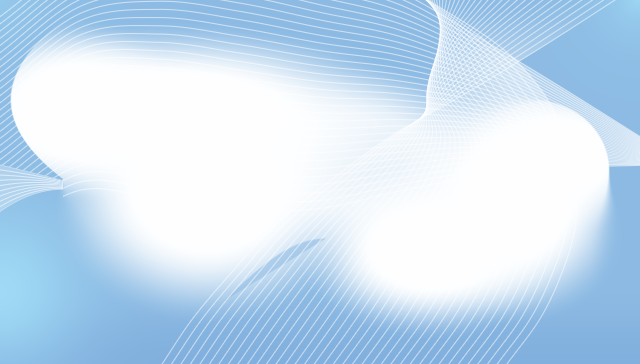
Write a Shadertoy shader that draws this background.

```glsl
// Pale blue backdrop with two soft white glows under sweeping sheets of fine lines.
// Each sheet blends three guide splines into a family of curves; the glows are
// unions of soft ellipses, each trimmed on one side by a crisp curved edge.

const float HEIGHT = 438.0;      // design units per canvas height, y runs down
const float LINE_WIDTH = 1.3;
const float LINE_ALPHA = 0.55;
const int ACROSS_COUNT = 32;
const int DOWN_COUNT = 37;
const float ACROSS_STEP = 96.0;  // knot spacing of the guides
const float DOWN_STEP = 54.75;
const float FAN_WIDTH = 76.0;
const float FAN_COUNT = 9.0;

const vec3 BLUE = vec3(0.55, 0.73, 0.89);
const vec3 DEEP_BLUE = vec3(0.51, 0.69, 0.87);
const vec3 CYAN = vec3(0.62, 0.85, 0.96);
const vec3 WHITE = vec3(0.995, 0.998, 1.0);

// Guides per knot: first, middle and last curve of the sheet
const vec3 ACROSS[9] = vec3[9](
    vec3(20, 155, 285), vec3(-50, 75, 229), vec3(-75, 70, 240),
    vec3(-65, 85, 252), vec3(-40, 100, 251), vec3(-10, 108, 230),
    vec3(45, 120, 212), vec3(103, 150, 202), vec3(163, 184, 199));
const vec3 DOWN[9] = vec3[9](
    vec3(740, 490, 515), vec3(655, 432, 600), vec3(565, 430, 652),
    vec3(470, 530, 680), vec3(395, 545, 692), vec3(328, 510, 692),
    vec3(278, 475, 676), vec3(232, 440, 650), vec3(195, 400, 610));

// Catmull-Rom spline through the guides, with its slope per knot
vec3 guideAt(vec3 knots[9], float s, out vec3 slope) {
    int i = int(clamp(floor(s), 0.0, 7.0));
    float f = s - float(i);
    vec3 b = knots[i], c = knots[i + 1];
    vec3 a = i > 0 ? knots[i - 1] : 2.0 * b - c;
    vec3 d = i < 7 ? knots[i + 2] : 2.0 * c - b;
    vec3 k1 = 0.5 * (c - a);
    vec3 k2 = a - 2.5 * b + 2.0 * c - 0.5 * d;
    vec3 k3 = 0.5 * (d - a) + 1.5 * (b - c);
    slope = k1 + f * (2.0 * k2 + 3.0 * f * k3);
    return b + f * (k1 + f * (k2 + f * k3));
}

// Returns line opacity, then the lower and upper limit of the sheet
vec3 sheet(vec3 knots[9], float along, float across, float spacing, int count, float px) {
    vec3 slope;
    vec3 guide = guideAt(knots, along / spacing, slope);
    slope /= spacing;
    float clear = 1.0, lo = 1e4, hi = -1e4;
    for (int i = 0; i < count; i++) {
        float t = float(i) / float(count - 1), u = 1.0 - t;
        vec3 weight = vec3(u * u, 2.0 * u * t, t * t);
        float center = dot(weight, guide), tilt = dot(weight, slope);
        float dist = abs(across - center) * inversesqrt(1.0 + tilt * tilt);
        clear *= 1.0 - LINE_ALPHA * clamp((0.5 * (LINE_WIDTH + px) - dist) / px, 0.0, 1.0);
        lo = min(lo, center);
        hi = max(hi, center);
    }
    return vec3(1.0 - clear, lo, hi);
}

float blob(vec2 p, vec2 center, vec2 radius) {
    return 1.0 - smoothstep(0.4, 1.0, length((p - center) / radius));
}

float join(float a, float b) { return 1.0 - (1.0 - a) * (1.0 - b); }

float between(float v, float lo, float hi, float px) {
    return smoothstep(lo - px, lo + px, v) * (1.0 - smoothstep(hi - px, hi + px, v));
}

float leftGlow(vec2 p, float px) {
    float g = join(blob(p, vec2(200, 138), vec2(330, 115)), blob(p, vec2(250, 230), vec2(205, 165)));
    g = join(g, blob(p, vec2(90, 132), vec2(150, 112)));
    float bend = min(p.y, 215.0) - 120.0;
    float edge = 13.0 + 0.0069 * bend * bend;
    float soft = mix(px, 45.0, smoothstep(215.0, 290.0, p.y));
    return g * smoothstep(edge - soft, edge + soft, p.x);
}

float rightGlow(vec2 p, float px) {
    float g = join(blob(p, vec2(520, 300), vec2(170, 110)), blob(p, vec2(620, 240), vec2(150, 155)));
    g = join(g, blob(p, vec2(675, 190), vec2(130, 95)));
    vec2 corner = max(vec2(p.x - 640.0, 205.0 - p.y), 0.0) / vec2(93, 85);
    float soft = px / 90.0 + 0.25 * smoothstep(205.0, 300.0, p.y)
        + 0.4 * (1.0 - smoothstep(560.0, 660.0, p.x));
    return g * (1.0 - smoothstep(1.0 - soft, 1.0 + soft, length(corner)));
}

void mainImage(out vec4 fragColor, in vec2 fragCoord) {
    float px = HEIGHT / iResolution.y;
    vec2 p = vec2(fragCoord.x, iResolution.y - fragCoord.y) * px;

    // Base gradient with cyan corners
    vec3 color = mix(BLUE, DEEP_BLUE, smoothstep(340.0, 438.0, p.y));
    color = mix(color, CYAN, exp(-dot((p - vec2(0, 350)) / 95.0, (p - vec2(0, 350)) / 95.0)));
    color = mix(color, CYAN, 0.9 * exp(-length(p - vec2(768, 0)) / 40.0));
    color = mix(color, CYAN, 0.5 * exp(-length(p) / 60.0));

    // White glows and the veil joining them
    float glow = join(leftGlow(p, px), rightGlow(p, px));
    glow = join(glow, 0.8 * blob(p, vec2(430, 195), vec2(200, 120)));
    color = mix(color, WHITE, glow);

    // Blue crescent in the gap
    float s = clamp((p.x - 270.0) / 122.0, 0.0, 1.0);
    float crescent = between(p.y, 362.0 - 75.0 * sin(1.5708 * s), 362.0 - 75.0 * s, px);
    color = mix(color, BLUE, 0.55 * crescent * step(270.0, p.x) * step(p.x, 392.0));

    // Line sheets with their pale fills
    vec3 across = sheet(ACROSS, p.x, p.y, ACROSS_STEP, ACROSS_COUNT, px);
    vec3 down = sheet(DOWN, p.y, p.x, DOWN_STEP, DOWN_COUNT, px);
    float acrossFill = between(p.y, across.y, across.z, px) * smoothstep(525.0, 630.0, p.x);
    float downFill = between(p.x, down.y, down.z, px)
        * smoothstep(0.0, 90.0, p.y) * (1.0 - smoothstep(130.0, 270.0, p.y));
    color = mix(color, WHITE, join(0.32 * acrossFill, 0.35 * downFill));

    // Small fan at the left edge, closing toward its tip
    float f = clamp(p.x / FAN_WIDTH, 0.0, 1.0);
    float top = mix(198.0, 217.0, f), bottom = 228.0 + 27.0 * (1.0 - f) * (1.0 - f);
    float inFan = between(p.y, top, bottom, px) * step(p.x, FAN_WIDTH);
    float gap = (bottom - top) / FAN_COUNT;
    float ray = (0.5 - abs(fract((p.y - top) / gap) - 0.5)) * gap;
    float rays = clamp((0.5 * (LINE_WIDTH + px) - ray) / px, 0.0, 1.0);
    color = mix(color, WHITE, inFan * (0.3 + 0.4 * rays));

    float aboveFan = p.x < FAN_WIDTH ? 1.0 - smoothstep(top - px, top + px, p.y) : 1.0;
    color = mix(color, WHITE, join(across.x * aboveFan, down.x));
    fragColor = vec4(color, 1.0);
}
```
